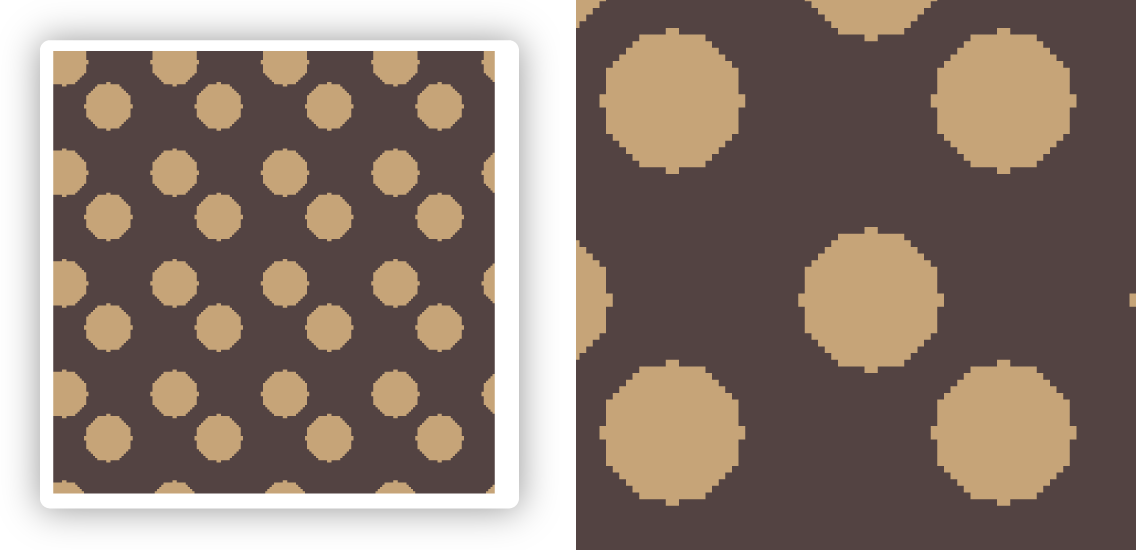
Left: the whole. Right: its middle third, enlarged.
This pattern is drawn by a Shadertoy shader. Its source:

```glsl
// Staggered tan dots, four repeats across and down, on a dark square panel.
// Dots are circles snapped to a 200-cell grid; the panel sits on a rounded
// white card with a soft shadow that fades out evenly to wrapping edges.

// Distance to a rounded box; p is relative to its centre.
float roundedBox(vec2 p, vec2 halfSize, float radius) {
    vec2 d = abs(p) - halfSize + radius;
    return length(max(d, 0.0)) + min(max(d.x, d.y), 0.0) - radius;
}

// Smooth approximation of the Gaussian integral, from 0 to 1.
vec2 gaussianStep(vec2 x) {
    x = clamp(x, -4.0, 4.0);
    return 0.5 + 0.5 * tanh(x * (0.8 + 0.036 * x * x));
}

// Blurred box shadow, strongest at its centre.
float boxShadow(vec2 p, vec2 halfSize, float blur) {
    vec2 s = gaussianStep((p + halfSize) / blur) - gaussianStep((p - halfSize) / blur);
    return s.x * s.y;
}

// Two stepped dots in each 50-cell repeat, 30 cells apart on the diagonal.
vec3 dotPattern(vec2 grid) {
    vec2 cell = floor(grid) + 0.5;
    float nearest = 50.0;
    for (int i = 0; i < 2; i++) {
        vec2 centre = vec2(25.0 + 30.0 * float(i));
        nearest = min(nearest, length(mod(cell - centre + 25.0, 50.0) - 25.0));
    }
    return nearest < 10.55 ? vec3(0.775, 0.643, 0.470) : vec3(0.325, 0.263, 0.259);
}

// Whole scene, with p in canvas heights.
vec3 scene(vec2 p) {
    // Page and shadow
    vec2 cardHalf = vec2(0.4363, 0.4257);
    vec3 color = vec3(1.0 - 0.42 * boxShadow(p - vec2(0.51, 0.5), cardHalf, 0.033));

    // Card
    if (roundedBox(p - vec2(0.5090, 0.5013), cardHalf, 0.0186) < 0.0) color = vec3(1.0);

    // Panel, measured in cells from its top left corner
    vec2 grid = vec2(p.x - 0.0968, 0.9072 - p.y) / 0.8045 * 200.0;
    if (all(greaterThan(grid, vec2(0.0))) && all(lessThan(grid, vec2(200.0))))
        color = dotPattern(grid);
    return color;
}

void mainImage(out vec4 fragColor, in vec2 fragCoord) {
    // Average a 4 by 4 set of samples to smooth every edge
    vec3 sum = vec3(0.0);
    for (int i = 0; i < 16; i++) {
        vec2 offset = (vec2(i % 4, i / 4) + 0.5) / 4.0 - 0.5;
        vec2 uv = (fragCoord + offset) / iResolution.xy;
        sum += scene(uv * vec2(1.02, 1.0));
    }
    fragColor = vec4(sum / 16.0, 1.0);
}
```
